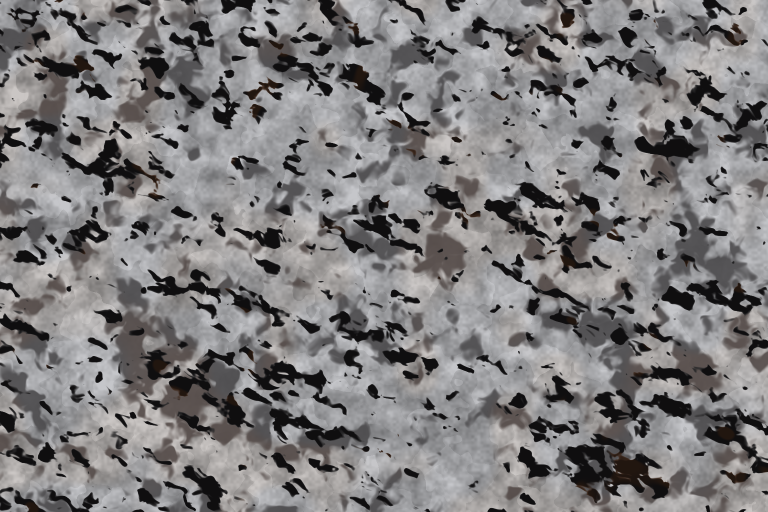
Write a Shadertoy shader that draws this texture.

```glsl
// Speckled grey granite: pale feldspar, smoky quartz and slanted black mica flakes.
#define FLAKE_SCALE 33.0
#define FLAKE_STRETCH 1.6
#define FLAKE_ANGLE -0.45
#define FLAKE_LEVEL 0.632
#define CLUSTER_SCALE 9.0
#define CLUSTER_AMOUNT 0.30
#define GRAIN_SCALE 23.0
#define QUARTZ_SCALE 27.0
#define QUARTZ_LEVEL 0.55
#define PALE_TONE 0.643

const vec3 MICA_BLACK = vec3(0.058, 0.054, 0.060);
const vec3 MICA_GREY = vec3(0.175, 0.172, 0.176);
const vec3 QUARTZ_GREY = vec3(0.295, 0.290, 0.298);
const vec3 RUST_BROWN = vec3(0.27, 0.17, 0.11);
const vec3 COOL_TINT = vec3(0.992, 0.997, 1.016);
const vec3 WARM_TINT = vec3(1.018, 0.996, 0.985);

float hash(vec2 p) {
    vec3 q = fract(vec3(p.xyx) * 0.1031);
    q += dot(q, q.yzx + 33.33);
    return fract((q.x + q.y) * q.z);
}

mat2 rotation(float a) {
    float c = cos(a), s = sin(a);
    return mat2(c, s, -s, c);
}

float noise(vec2 p) {
    vec2 i = floor(p), f = fract(p);
    f = f * f * (3.0 - 2.0 * f);
    return mix(mix(hash(i), hash(i + vec2(1, 0)), f.x),
               mix(hash(i + vec2(0, 1)), hash(i + vec2(1, 1)), f.x), f.y);
}

// Three rotated octaves, normalised to 0..1
float fbm(vec2 p) {
    float sum = 0.0, weight = 0.571;
    mat2 turn = 2.03 * rotation(0.65);
    for (int i = 0; i < 3; i++) {
        sum += weight * noise(p);
        p = turn * p + 17.3;
        weight *= 0.5;
    }
    return sum;
}

// Random value of the nearest crystal
float crystal(vec2 p) {
    vec2 cell = floor(p);
    float nearest = 9.0, value = 0.0;
    for (int y = -1; y <= 1; y++)
    for (int x = -1; x <= 1; x++) {
        vec2 c = cell + vec2(x, y);
        vec2 d = c + vec2(hash(c), hash(c + 57.0)) - p;
        float dist = dot(d, d);
        if (dist < nearest) {
            nearest = dist;
            value = hash(c + 113.0);
        }
    }
    return value;
}

vec3 granite(vec2 p) {
    // Coordinates along and across the slanted flakes
    vec2 along = rotation(-FLAKE_ANGLE) * p;
    along.y *= FLAKE_STRETCH;
    vec2 warp = vec2(noise(p * 48.0 + 5.0), noise(p * 48.0 + 71.0)) - 0.5;
    float cluster = noise(along * CLUSTER_SCALE + 31.0) - 0.5;

    // Pale feldspar crystals with soft mottling
    float tone = PALE_TONE;
    tone += 0.10 * (crystal(p * GRAIN_SCALE + warp * 0.9 + 40.0) - 0.5);
    tone += 0.32 * (fbm(p * 32.0 + 90.0) - 0.5);
    tone += 0.08 * (noise(p * 170.0 + 12.0) - 0.5);
    float warmth = smoothstep(0.45, 0.75, noise(p * 11.0 + 200.0));
    vec3 col = min(tone, 0.78) * mix(COOL_TINT, WARM_TINT, warmth);

    // Smoky quartz veils, denser near the mica clusters
    float quartz = fbm(p * QUARTZ_SCALE + warp * 0.5 + 150.0) + 0.25 * cluster;
    float veil = smoothstep(QUARTZ_LEVEL, QUARTZ_LEVEL + 0.17, quartz);
    vec3 quartzColour = QUARTZ_GREY * mix(vec3(1), vec3(1.10, 0.99, 0.93), warmth);
    col = mix(col, quartzColour, 0.9 * veil);

    // Black mica flakes: grey rim, then black core
    float flake = fbm(along * FLAKE_SCALE + warp * 0.7) + CLUSTER_AMOUNT * cluster;
    float rim = smoothstep(FLAKE_LEVEL, FLAKE_LEVEL + 0.045, flake);
    float core = smoothstep(FLAKE_LEVEL + 0.03, FLAKE_LEVEL + 0.08, flake);
    vec3 mica = mix(MICA_GREY, MICA_BLACK, core);

    // A few flakes are rusty
    float rust = smoothstep(0.80, 0.90, noise(along * 19.0 + 260.0));
    mica = mix(mica, RUST_BROWN * (1.0 - 0.45 * core), 0.8 * rust);
    return mix(col, mica, rim);
}

void mainImage(out vec4 fragColor, in vec2 fragCoord) {
    // Four samples per pixel smooth the edges
    vec3 sum = vec3(0);
    for (int i = 0; i < 4; i++) {
        vec2 offset = vec2(i % 2, i / 2) * 0.5 - 0.25;
        sum += granite((fragCoord + offset) / iResolution.y);
    }
    fragColor = vec4(sum * 0.25, 1.0);
}
```
